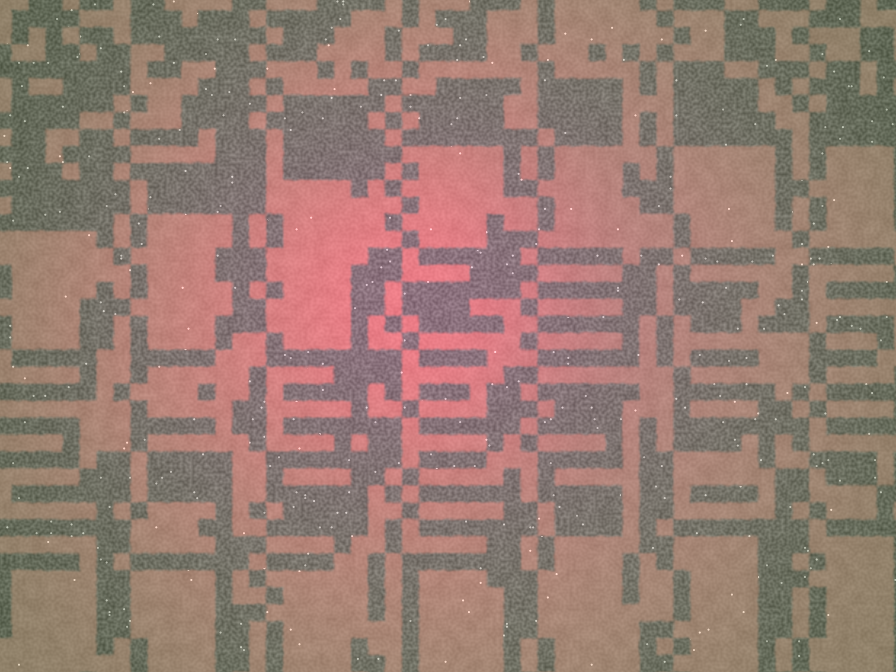
A WebGL 2 fragment shader for this pattern:

```glsl
#version 300 es
precision highp float;
// A worn sheet of square data marks in repeating eight-column blocks.
// Each block pairs solid or striped bars with a broken checker tail;
// a rosy glow, fine grain and bright glints tint the printed surface.

uniform vec2 u_resolution;
out vec4 fragColor;

// Layout, in canvas heights
const float CELL = 0.02525;
const float LEFT_MARGIN = 0.0174;
const float BLOCK_COLUMNS = 8.0;
const float EDGE_SOFTNESS = 0.10;
const float EDGE_WOBBLE = 0.10;

// Mark statistics
const float LIGHT_CHANCE = 0.43;
const float STRIPE_FLIPS = 0.13;
const float CHECKER_FLIPS = 0.27;

// Light
const vec2 SHEET_CENTER = vec2(0.667, 0.5);
const vec2 GLOW_CENTER = vec2(0.63, 0.54);
const float GLOW_FALLOFF = 8.0;

// Surface
const float GRAIN_SCALE = 210.0;
const float MOTTLE_SCALE = 45.0;
const float GLINT_SCALE = 230.0;
const float GLINT_CHANCE = 0.010;

const vec3 INK = vec3(0.455, 0.457, 0.405);
const vec3 INK_CORNER = vec3(0.37, 0.405, 0.33);
const vec3 INK_GLOW = vec3(0.55, 0.445, 0.495);
const vec3 PAPER = vec3(0.65, 0.535, 0.46);
const vec3 PAPER_CORNER = vec3(0.56, 0.505, 0.41);
const vec3 PAPER_GLOW = vec3(0.93, 0.49, 0.53);

float hash(vec2 p) {
    vec3 q = fract(vec3(p.xyx) * 0.1031);
    q += dot(q, q.yzx + 33.33);
    return fract((q.x + q.y) * q.z);
}

float gradientDot(vec2 corner, vec2 offset) {
    float angle = 6.2832 * hash(corner);
    return dot(vec2(cos(angle), sin(angle)), offset);
}

float gradientNoise(vec2 p) {
    vec2 i = floor(p), f = fract(p);
    vec2 u = f * f * f * (f * (f * 6.0 - 15.0) + 10.0);
    vec2 e = vec2(0.0, 1.0);
    return mix(mix(gradientDot(i, f), gradientDot(i + e.yx, f - e.yx), u.x),
               mix(gradientDot(i + e, f - e), gradientDot(i + e.yy, f - e.yy), u.x), u.y);
}

// Broken checker columns and short vertical runs at the end of a block
float tailMark(float block, float column, float row) {
    if (column > 5.5) {
        float flip = step(hash(vec2(block + 71.0, row + 13.0)), CHECKER_FLIPS);
        return mod(row + column + block + flip, 2.0);
    }
    float run = floor((row + column + 3.0 * block) / 2.0);
    return step(hash(vec2(block * 8.0 + column + 31.0, run + 57.0)), LIGHT_CHANCE);
}

// 1 for bare paper, 0 for ink
float markAt(vec2 cell) {
    float block = floor(cell.x / BLOCK_COLUMNS);
    float column = cell.x - block * BLOCK_COLUMNS;
    float row = cell.y;
    float baseTop = 5.0 + floor(0.6 * block);
    float solidBottom = block < 2.5 ? 19.0 : 25.0;
    float solidTop = floor(min(26.0 + 1.7 * block, 31.5));
    float chance = hash(vec2(block + 19.0, row + 5.0));

    // Mixed clumps above the bars
    if (row >= solidTop + 3.0) {
        vec2 clump = floor((cell + vec2(0.0, block)) / vec2(2.0, 1.5));
        float pick = mix(hash(clump + 91.0), hash(cell + 43.0), 0.4);
        return column > 5.5 ? tailMark(block, column, row) : step(pick, 0.46);
    }

    // Bars: solid base, stripes, solid panel, dark cap
    bool striped = row >= baseTop && row < solidBottom;
    float barLength = striped ? 3.0 + floor(2.5 * chance) : 4.0;
    if (column >= barLength) return tailMark(block, column, row);
    if (striped) return mod(row + step(chance, STRIPE_FLIPS), 2.0);
    return step(row, solidTop - 0.5);
}

// Blends the four nearest cells across narrow soft edges
float softMarks(vec2 p, float pixel) {
    vec2 i = floor(p - 0.5);
    float w = min(EDGE_SOFTNESS + 0.5 * pixel, 0.5);
    vec2 f = smoothstep(0.5 - w, 0.5 + w, fract(p - 0.5));
    return mix(mix(markAt(i), markAt(i + vec2(1, 0)), f.x),
               mix(markAt(i + vec2(0, 1)), markAt(i + 1.0), f.x), f.y);
}

void main() {
    vec2 uv = gl_FragCoord.xy / u_resolution.y;
    vec2 wobble = vec2(gradientNoise(uv * 90.0), gradientNoise(uv * 90.0 + 37.0));
    vec2 grid = (uv - vec2(LEFT_MARGIN, 0.0)) / CELL + EDGE_WOBBLE * wobble;
    float paper = softMarks(grid, 1.0 / (u_resolution.y * CELL));

    // Rosy center, mauve to its right, greenish corners
    vec2 d = (uv - GLOW_CENTER) * vec2(0.9, 1.12);
    float glow = exp(-GLOW_FALLOFF * dot(d, d));
    float corner = smoothstep(0.35, 0.85, length(uv - SHEET_CENTER));
    vec3 ink = mix(mix(INK, INK_CORNER, corner), INK_GLOW, glow);
    vec3 bare = mix(mix(PAPER, PAPER_CORNER, corner), PAPER_GLOW, glow);
    bare.r -= 0.13 * glow * smoothstep(0.6, 1.0, uv.x);
    vec3 color = mix(ink, bare, paper);

    // Mottling, grain and glints
    color += 0.04 * gradientNoise(uv * MOTTLE_SCALE);
    color += mix(0.13, 0.05, paper) * gradientNoise(uv * GRAIN_SCALE);
    vec2 g = uv * GLINT_SCALE;
    float lit = step(hash(floor(g) + 11.0), GLINT_CHANCE * mix(1.0, 0.12, paper));
    float glint = lit * smoothstep(0.55, 0.15, length(fract(g) - 0.5));
    fragColor = vec4(color + 0.32 * glint, 1.0);
}
```
